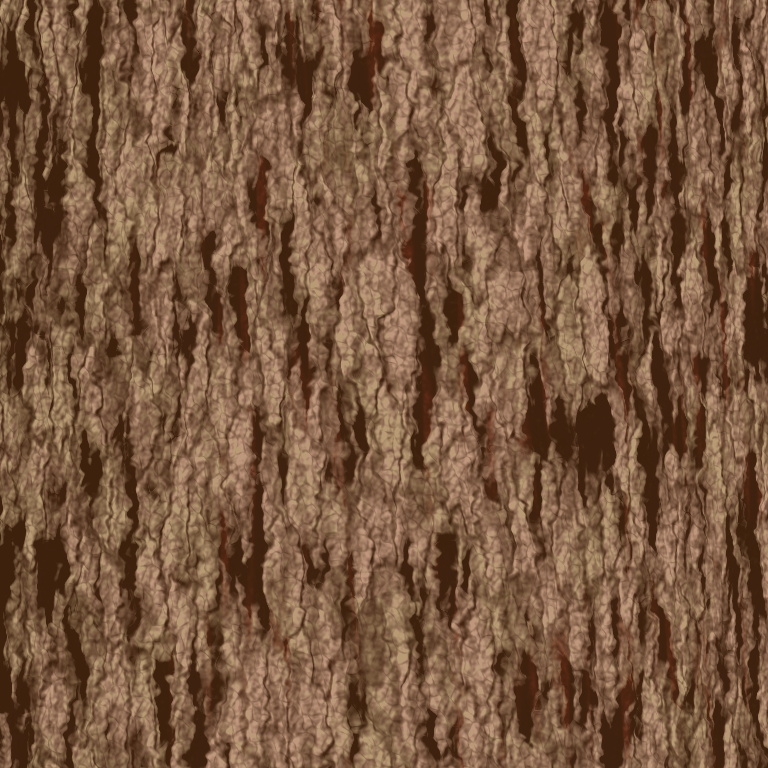
Write a three.js fragment shader that draws this texture.

```glsl
varying vec2 vUv;

vec2 hash2(vec2 p) {
  p = vec2(dot(p, vec2(127.1, 311.7)), dot(p, vec2(269.5, 183.3)));
  return fract(sin(p) * 43758.5);
}

vec2 gradientAt(vec2 cell) {
  float angle = 6.2832 * hash2(cell).x;
  return vec2(cos(angle), sin(angle));
}

float noise(vec2 p) {
  vec2 i = floor(p), f = fract(p);
  vec2 u = f * f * f * (f * (f * 6.0 - 15.0) + 10.0);
  vec2 e = vec2(0.0, 1.0);
  float low = mix(dot(gradientAt(i), f), dot(gradientAt(i + e.yx), f - e.yx), u.x);
  float high = mix(dot(gradientAt(i + e), f - e), dot(gradientAt(i + 1.0), f - 1.0), u.x);
  return mix(low, high, u.y);
}

// Cellular pieces: x is the distance to the seam, y the random piece level
vec2 pieces(vec2 p) {
  vec2 cell = floor(p);
  float nearest = 9.0, second = 9.0, level = 0.0;
  for (int j = -1; j <= 1; j++) {
    for (int i = -1; i <= 1; i++) {
      vec2 id = cell + vec2(float(i), float(j));
      vec2 jitter = hash2(id);
      float d = length(id + jitter - p);
      if (d < nearest) {
        second = nearest;
        nearest = d;
        level = fract(jitter.x * 7.0 + jitter.y * 13.0);
      } else {
        second = min(second, d);
      }
    }
  }
  return vec2(second - nearest, level);
}

// Relief of the bark: 0 in deep furrows, 1 on raised crumbly plates
float barkHeight(vec2 p, float depth) {
  vec2 crumb = pieces(p * vec2(78.0, 54.0) + 0.6 * noise(p * 60.0));
  p.x += 0.012 * noise(p * vec2(16.0, 12.0)) + 0.010 * noise(p * vec2(46.0, 40.0));
  p.x += 0.005 * noise(p * vec2(90.0, 95.0));
  p.y += 0.05 * noise(p * vec2(52.0, 12.0));
  vec2 plate = pieces(p * vec2(25.0, 7.5));
  float seam = smoothstep(0.0, 0.2, plate.x);
  float furrow = noise(p * vec2(33.0, 6.0)) + 0.6 * noise(p * vec2(62.0, 17.0) + 7.0);
  furrow += 0.4 * (plate.y - 0.5) * seam - depth;
  furrow += 0.16 * (crumb.y - 0.5) * smoothstep(0.0, 0.15, crumb.x);
  float wall = smoothstep(-0.42, -0.16, furrow);
  float top = 0.58 + 0.42 * smoothstep(-0.25, 0.4, furrow);
  float lumps = 0.82 + 0.18 * smoothstep(0.0, 0.35, crumb.x);
  return wall * top * lumps * (0.55 + 0.45 * seam);
}

void main() {
  // Trunk curvature squeezes the sides; the ridges lean to the right going down
  vec2 p = vUv;
  float side = vUv.x - 0.42;
  p.x += 0.6 * side * side * side + 0.07 * vUv.y * smoothstep(0.15, 0.5, vUv.x);
  float depth = 0.16 * smoothstep(0.12, 0.5, abs(side)) - 0.05;

  // Relief lit from the upper left
  float relief = barkHeight(p, depth);
  float slope = relief - barkHeight(p + vec2(-0.003, 0.005), depth);

  // Lichen grain and vertical fibres
  float grain = 0.5 * noise(p * vec2(70.0, 50.0)) + 0.5 * noise(p * vec2(115.0, 90.0) + 3.0)
    + 0.5 * noise(p * 180.0 + 9.0);
  float fibre = noise(p * vec2(95.0, 18.0) + 5.0);
  float patches = noise(p * vec2(13.0, 8.0) + 21.0);

  float tone = 0.04 + 0.84 * relief + 0.4 * slope;
  tone += (0.12 + 0.88 * relief) * (0.62 * grain + 0.2 * fibre + 0.1 * patches);
  tone -= 0.08 * smoothstep(0.25, 0.0, vUv.x);
  tone = clamp(tone, 0.05, 1.0);

  vec3 color = mix(vec3(0.215, 0.105, 0.03), vec3(0.735, 0.605, 0.5), tone);

  // Olive moss, mostly on the left, and slightly pink bare wood
  float moss = patches + 1.2 * grain + 0.3 * smoothstep(0.35, 0.0, vUv.x);
  moss = smoothstep(-0.2, 0.6, moss);
  color += tone * mix(vec3(0.02, -0.012, -0.005), vec3(-0.015, 0.0, -0.045), moss);

  // Red inner bark showing along narrow furrows
  float streak = smoothstep(0.12, 0.4, noise(p * vec2(52.0, 3.5) + 40.0));
  streak *= smoothstep(0.7, 0.25, relief) * smoothstep(0.1, 0.35, vUv.x);
  color += streak * (0.6 + 0.8 * grain) * vec3(0.12, 0.03, 0.03);

  gl_FragColor = vec4(color, 1.0);
}
```
